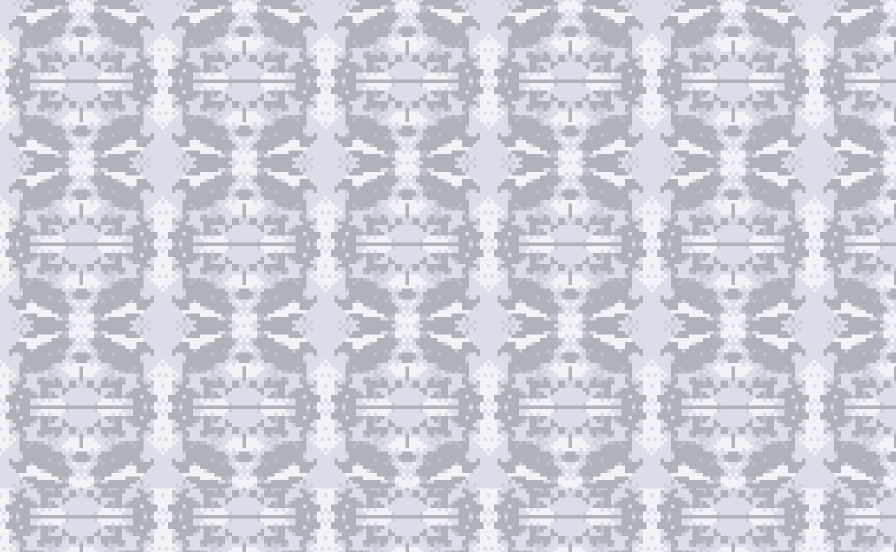
A WebGL 1 fragment shader for this pattern:

```glsl
precision highp float;
uniform vec2 u_resolution;

const float TILES_ACROSS = 5.5;
const float FULL_ROWS = 3.0;
const float SEAM_SHIFT = 0.328;
const float CELLS = 23.0; // mosaic cells in half a tile

float hash(vec2 p) {
  vec3 q = fract(vec3(p.xyx) * 0.1031);
  q += dot(q, q.yzx + 33.33);
  return fract((q.x + q.y) * q.z);
}

float noise(vec2 p) {
  vec2 i = floor(p);
  vec2 f = fract(p);
  f = f * f * (3.0 - 2.0 * f);
  float low = mix(hash(i), hash(i + vec2(1.0, 0.0)), f.x);
  float high = mix(hash(i + vec2(0.0, 1.0)), hash(i + vec2(1.0)), f.x);
  return mix(low, high, f.y);
}

float blob(vec2 p, vec2 center, vec2 radius) {
  return 1.0 - smoothstep(0.75, 1.2, length((p - center) / radius));
}

// Tapered stroke, widest in its middle
float leaf(vec2 p, vec2 a, vec2 b, float width) {
  vec2 d = b - a;
  float h = clamp(dot(p - a, d) / dot(d, d), 0.0, 1.0);
  float taper = width * (0.35 + 2.6 * h * (1.0 - h));
  return 1.0 - smoothstep(0.75, 1.2, length(p - a - d * h) / taper);
}

// Brightness in one quarter: flower at (0,0), bar at y = 1, column at x = 1
float quarterTone(vec2 p) {
  vec2 wobble = vec2(noise(p * 10.0), noise(p * 10.0 + 17.0)) - 0.5;
  vec2 w = p + 0.13 * wobble;
  float grain = noise(p * 15.0 + 41.0);
  float tone = 0.67 + 0.38 * (noise(p * 8.0 + 5.0) - 0.5);

  // Speckled band
  float band = smoothstep(0.64, 0.70, w.y) * smoothstep(0.04, 0.12, w.x);
  tone = mix(tone, 0.12 + 0.6 * smoothstep(0.56, 0.74, grain), band);

  // Leaves and the pale gaps between them
  tone = mix(tone, 0.10 + 0.18 * grain, leaf(w, vec2(0.15, 0.15), vec2(0.74, 0.55), 0.19));
  tone = mix(tone, 0.14, leaf(w, vec2(0.42, 0.25), vec2(0.86, 0.30), 0.07));
  tone = mix(tone, 0.95, leaf(w, vec2(0.34, 0.13), vec2(0.74, 0.21), 0.065));
  tone = mix(tone, 0.12, leaf(w, vec2(0.22, 0.02), vec2(0.80, 0.10), 0.055));
  tone = mix(tone, 0.12, leaf(p, vec2(0.20, 0.0), vec2(0.62, 0.0), 0.04));

  // Flower stem
  tone = mix(tone, 0.72 + 0.3 * grain, blob(w, vec2(0.0), vec2(0.17, 0.34)));
  tone = mix(tone, 0.96, blob(w, vec2(0.0, 0.55), vec2(0.20, 0.12)));
  tone = mix(tone, 0.08, blob(p, vec2(0.0, 0.38), vec2(0.10, 0.075)));
  tone = mix(tone, 0.15, blob(p, vec2(0.0, 0.60), vec2(0.03, 0.09)));
  tone = mix(tone, 0.12, blob(p, vec2(0.11, 0.71), vec2(0.06, 0.035)));

  // Medallion and its bar
  tone = mix(tone, 0.70, blob(w, vec2(0.0, 0.88), vec2(0.26, 0.12)));
  tone = mix(tone, 0.97, blob(w, vec2(0.38, 0.96), vec2(0.16, 0.11)));
  tone = mix(tone, 0.10, step(0.98, p.y) * step(p.x, 0.48));

  // Wavy column between flowers
  float column = smoothstep(0.86, 0.93, p.x + 0.20 * wobble.x);
  float columnTone = mix(0.69, 0.93, smoothstep(0.35, 0.60, p.y));
  return mix(tone, columnTone + 0.2 * (grain - 0.5), column);
}

vec3 palette(float tone) {
  vec3 color = vec3(0.69, 0.70, 0.73);
  color = mix(color, vec3(0.75, 0.75, 0.79), step(0.30, tone));
  color = mix(color, vec3(0.80, 0.81, 0.85), step(0.42, tone));
  color = mix(color, vec3(0.86, 0.87, 0.91), step(0.54, tone));
  return mix(color, vec3(0.95, 0.95, 0.97), step(0.85, tone));
}

vec3 fabric(vec2 point) {
  float tile = u_resolution.x / TILES_ACROSS;
  vec2 t = vec2(point.x, u_resolution.y - point.y) / tile;
  t.y += SEAM_SHIFT * step(FULL_ROWS, t.y);
  vec2 folded = abs(fract(t) - 0.5) * 2.0;
  folded.y = 1.0 - folded.y;

  // Mosaic cells with a checkered dither
  vec2 cell = floor(folded * CELLS + 0.5);
  float checker = mod(cell.x + cell.y, 2.0) - 0.5;
  return palette(quarterTone(cell / CELLS) + 0.13 * checker);
}

void main() {
  vec3 color = vec3(0.0);
  // Four samples smooth the cell edges
  for (int i = 0; i < 4; i++) {
    float k = float(i);
    vec2 offset = vec2(mod(k, 2.0), floor(k * 0.5)) * 0.5 - 0.25;
    color += fabric(gl_FragCoord.xy + offset);
  }
  gl_FragColor = vec4(color * 0.25, 1.0);
}
```
